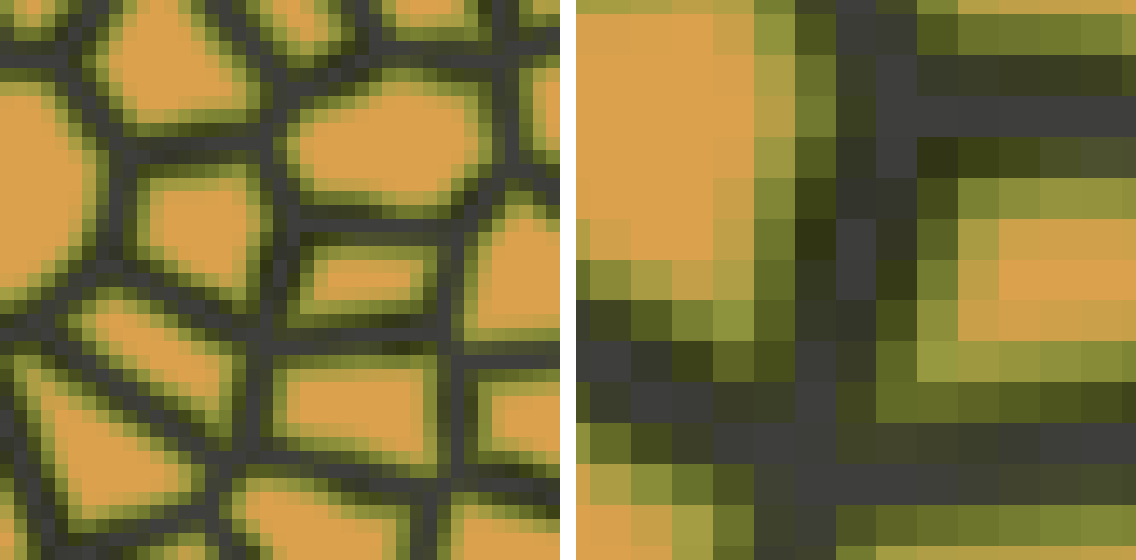
Left: the whole. Right: its middle third, enlarged.
Give the GLSL for this texture, as a Shadertoy shader.

```glsl
const float BLOCKS = 41.0;         // mosaic blocks across the canvas
const float CELLS = 3.3;           // stones across the canvas
const float JITTER = 1.0;          // irregularity of the stones
const vec2 OFFSET = vec2(7.0, 3.0);
const float SAMPLE_SPREAD = 0.3;   // sample offset inside a block

// Distances from a joint, in canvas widths
const float JOINT_HALF = 0.0175;
const float JOINT_SOFT = 0.006;
const float JOINT_WOBBLE = 0.006;
const float SHADE_START = 0.009;
const float OLIVE_AT = 0.035;
const float GREEN_AT = 0.051;
const float ORANGE_AT = 0.077;
const float RIM_WOBBLE = 0.024;

const vec3 JOINT_GREY = vec3(0.25, 0.25, 0.25);
const vec3 SHADE = vec3(0.11, 0.12, 0.03);
const vec3 OLIVE = vec3(0.36, 0.39, 0.14);
const vec3 GREEN = vec3(0.57, 0.61, 0.25);
const vec3 ORANGE = vec3(0.86, 0.63, 0.30);

vec2 hash2(vec2 p) {
    vec3 q = fract(vec3(p.xyx) * vec3(0.1031, 0.1030, 0.0973));
    q += dot(q, q.yzx + 33.33);
    return fract((q.xx + q.yz) * q.zy);
}

float valueNoise(vec2 p) {
    vec2 i = floor(p), f = fract(p);
    f = f * f * (3.0 - 2.0 * f);
    float low = mix(hash2(i).x, hash2(i + vec2(1, 0)).x, f.x);
    float high = mix(hash2(i + vec2(0, 1)).x, hash2(i + vec2(1, 1)).x, f.x);
    return mix(low, high, f.y);
}

vec2 seedPoint(vec2 cell) {
    return cell + 0.5 + JITTER * (hash2(cell) - 0.5);
}

// Distance to the nearest border between Voronoi cells
float borderDistance(vec2 p) {
    vec2 home = floor(p), nearestCell = home, toNearest = vec2(9.0);
    for (int y = -2; y <= 2; y++)
    for (int x = -2; x <= 2; x++) {
        vec2 cell = home + vec2(x, y);
        vec2 r = seedPoint(cell) - p;
        if (dot(r, r) < dot(toNearest, toNearest)) {
            toNearest = r;
            nearestCell = cell;
        }
    }
    float d = 9.0;
    for (int y = -2; y <= 2; y++)
    for (int x = -2; x <= 2; x++) {
        if (x == 0 && y == 0) continue;
        vec2 r = seedPoint(nearestCell + vec2(x, y)) - p;
        d = min(d, dot(0.5 * (toNearest + r), normalize(r - toNearest)));
    }
    return d;
}

float ramp(float a, float b, float x) {
    return clamp((x - a) / (b - a), 0.0, 1.0);
}

// Stone colour from its shaded rim to its centre
vec3 stoneColour(float d) {
    vec3 c = mix(SHADE, OLIVE, ramp(SHADE_START, OLIVE_AT, d));
    c = mix(c, GREEN, ramp(OLIVE_AT, GREEN_AT, d));
    return mix(c, ORANGE, ramp(GREEN_AT, ORANGE_AT, d));
}

// Grey joints over stones with uneven rims
vec3 pavingColour(vec2 p) {
    float d = borderDistance(p * CELLS + OFFSET) / CELLS;
    float rim = d + RIM_WOBBLE * (valueNoise(p * 11.0 + 40.0) - 0.5);
    float halfWidth = JOINT_HALF + JOINT_WOBBLE * (valueNoise(p * 17.0) - 0.5);
    float joint = 1.0 - smoothstep(halfWidth - JOINT_SOFT, halfWidth + JOINT_SOFT, d);
    return mix(stoneColour(rim), JOINT_GREY, joint * 0.95);
}

void mainImage(out vec4 fragColor, in vec2 fragCoord) {
    vec2 uv = fragCoord / min(iResolution.x, iResolution.y);
    vec2 block = floor(uv * BLOCKS) + 0.5;

    // Each square block averages four samples
    vec3 colour = vec3(0.0);
    for (int i = 0; i < 4; i++) {
        vec2 corner = vec2(i % 2, i / 2) * 2.0 - 1.0;
        colour += 0.25 * pavingColour((block + corner * SAMPLE_SPREAD) / BLOCKS);
    }

    fragColor = vec4(colour, 1.0);
}
```
